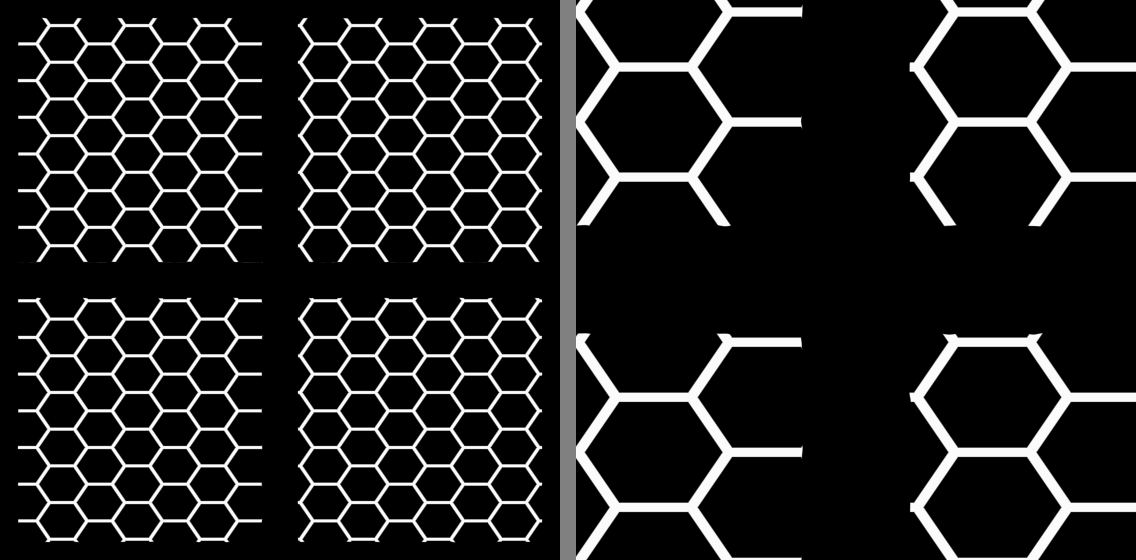
Left, the full canvas; right, a detail of the centre.
Give the GLSL for this pattern, as a WebGL 2 fragment shader.

```glsl
#version 300 es
precision highp float;

uniform vec2 u_resolution;
out vec4 fragColor;

const vec3 BACKGROUND = vec3(0.0);
const vec3 LINE_COLOR = vec3(0.985);

const vec2 CELL_PERIOD = vec2(0.13444, 0.06552); // spacing of the hexagon lattice
const vec2 CELL_CENTER = vec2(0.1107, 0.9216);   // one hexagon center
const float LINE_WIDTH = 0.0845;                 // relative to the cell height
const float PANEL_COUNT = 2.0;                   // panels along each axis
const float PANEL_HALF = 0.2178;                 // half side of a panel
const float EDGE_WEAR = 0.0012;                  // roughness of the panel cut
const float WEAR_SCALE = 180.0;

float hash(vec2 p) {
    return fract(sin(dot(p, vec2(127.1, 311.7))) * 43758.5453);
}

float valueNoise(vec2 p) {
    vec2 cell = floor(p);
    vec2 f = fract(p);
    f = f * f * (3.0 - 2.0 * f);
    float low = mix(hash(cell), hash(cell + vec2(1.0, 0.0)), f.x);
    float high = mix(hash(cell + vec2(0.0, 1.0)), hash(cell + vec2(1.0)), f.x);
    return mix(low, high, f.y);
}

// Coverage of a shape from its signed distance
float fill(float dist, float pixel) {
    return 1.0 - smoothstep(-0.8 * pixel, 0.8 * pixel, dist);
}

// Offset from the nearest center of a flat-topped lattice of unit height
vec2 hexOffset(vec2 p) {
    vec2 period = vec2(sqrt(3.0), 1.0);
    vec2 a = mod(p + 0.5 * period, period) - 0.5 * period;
    vec2 b = mod(p, period) - 0.5 * period;
    return dot(a, a) < dot(b, b) ? a : b;
}

// Distance from inside a unit-height hexagon to its border
float hexBorder(vec2 p) {
    p = abs(p);
    return 0.5 - max(p.y, dot(p, vec2(0.5 * sqrt(3.0), 0.5)));
}

float hexLines(vec2 uv, vec2 center, vec2 period, float width, float pixel) {
    vec2 p = (uv - center) / period * vec2(sqrt(3.0), 1.0);
    float dist = hexBorder(hexOffset(p)) - 0.5 * width;
    return fill(dist, pixel / period.y);
}

// Square windows centered in an even grid
float panelDistance(vec2 uv, float count, float halfSide) {
    vec2 p = abs((fract(uv * count) - 0.5) / count) - halfSide;
    return max(p.x, p.y);
}

void main() {
    vec2 uv = gl_FragCoord.xy / u_resolution;
    float pixel = 1.0 / min(u_resolution.x, u_resolution.y);

    // One continuous lattice seen through slightly rough windows
    float lines = hexLines(uv, CELL_CENTER, CELL_PERIOD, LINE_WIDTH, pixel);
    float wear = (valueNoise(uv * WEAR_SCALE) - 0.5) * EDGE_WEAR;
    float panels = fill(panelDistance(uv, PANEL_COUNT, PANEL_HALF) + wear, pixel);

    fragColor = vec4(mix(BACKGROUND, LINE_COLOR, lines * panels), 1.0);
}
```
